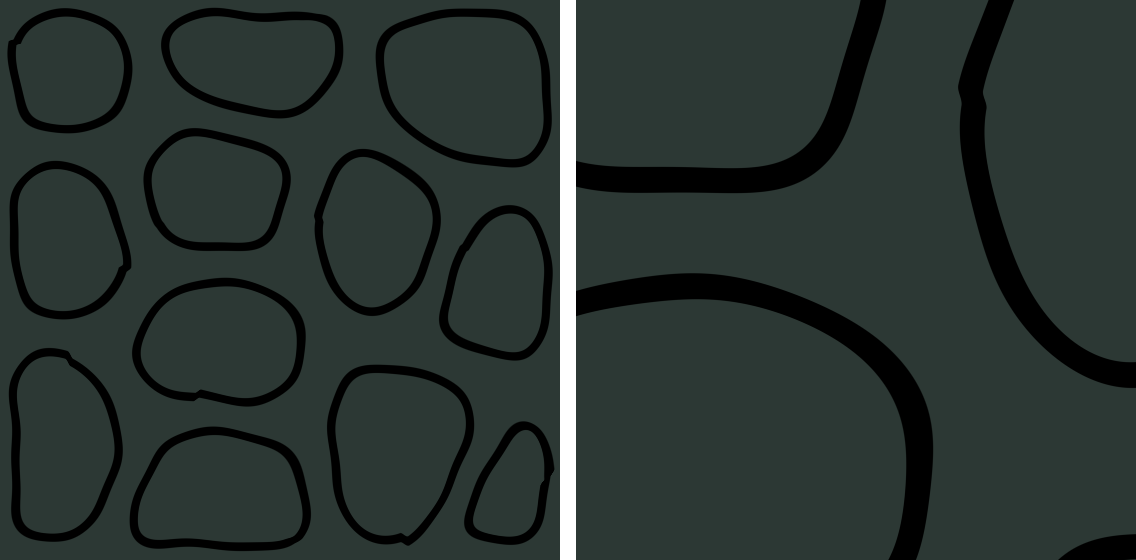
Left, the full canvas; right, a detail of the centre.
Write a Shadertoy shader that draws this pattern.

```glsl
// Hand-inked outlines of rounded paving stones on dark slate green.

const float TAU = 6.2831853;
const int COLUMNS = 4;
const vec3 SLATE = vec3(0.172, 0.219, 0.203);
const vec3 INK = vec3(0.0);

// Per column: stone count, centre x, lowest and highest stone centre
const ivec4 STONE_COUNT = ivec4(3, 4, 2, 3);
const vec4 COLUMN_X = vec4(0.11, 0.39, 0.70, 0.92);
const vec4 LOWEST = vec4(0.25, 0.11, 0.22, 0.13);
const vec4 HIGHEST = vec4(0.87, 0.91, 0.59, 0.85);

vec2 hash2(vec2 cell) {
    vec2 h = vec2(dot(cell, vec2(127.1, 311.7)), dot(cell, vec2(269.5, 183.3)));
    return fract(sin(h) * 4375.85);
}

// Centre of one stone: even spacing in its column, a lean and some jitter
vec2 stoneCentre(int column, int row, float jitter) {
    float along = float(row) / float(STONE_COUNT[column] - 1);
    vec2 centre = vec2(COLUMN_X[column], mix(LOWEST[column], HIGHEST[column], along));
    centre.x += 0.06 * along * along * sin(float(column) * 1.6);
    return centre + jitter * (hash2(vec2(column, row)) - 0.5);
}

// Layered sines make the lines waver like a hand-held pen
vec2 waver(vec2 p, float amount) {
    vec2 slow = sin(p.yx * vec2(21.0, 25.0) + vec2(0.7, 2.1));
    vec2 fast = sin(p.yx * vec2(53.0, 47.0) + p * 17.0 + vec2(4.0, 1.3));
    return p + amount * (slow + 0.4 * fast);
}

// Adds one straight side to a smooth minimum: xy = gradient sum, z = weight sum
vec3 addSide(vec3 sides, float dist, vec2 normal, float sharpness) {
    float weight = exp(-sharpness * dist);
    return sides + vec3(normal * weight, weight);
}

// Small step where the pen stroke starts and ends
float strokeSeam(vec2 fromCentre, vec2 seed, float size) {
    float turn = fract(atan(fromCentre.y, fromCentre.x) / TAU + seed.x);
    float fade = exp(-14.0 * turn) * smoothstep(0.0, 0.015, turn);
    return size * (seed.y - 0.4) * fade;
}

// Signed distance to the rounded outline of the stone around p
float stoneOutline(vec2 p, float inset, float sharpness, float jitter) {
    vec2 own = vec2(0.0), ownId = vec2(0.0);
    float nearest = 1e5;
    for (int c = 0; c < COLUMNS; c++) {
        for (int r = 0; r < STONE_COUNT[c]; r++) {
            vec2 centre = stoneCentre(c, r, jitter);
            float dist = distance(p, centre);
            if (dist < nearest) {
                nearest = dist;
                own = centre;
                ownId = vec2(c, r);
            }
        }
    }

    // Sides shared with the other stones
    vec3 sides = vec3(0.0);
    for (int c = 0; c < COLUMNS; c++) {
        for (int r = 0; r < STONE_COUNT[c]; r++) {
            if (ownId == vec2(c, r)) continue;
            vec2 other = stoneCentre(c, r, jitter);
            vec2 normal = normalize(own - other);
            float dist = dot(p - 0.5 * (own + other), normal);
            sides = addSide(sides, dist, normal, sharpness);
        }
    }

    // Sides along the canvas border
    sides = addSide(sides, p.x, vec2(1, 0), sharpness);
    sides = addSide(sides, p.y, vec2(0, 1), sharpness);
    sides = addSide(sides, 1.0 - p.x, vec2(-1, 0), sharpness);
    sides = addSide(sides, 1.0 - p.y, vec2(0, -1), sharpness);

    // Dividing by the slope keeps the stroke width even round the corners
    float depth = -log(sides.z) / sharpness;
    float slope = max(length(sides.xy) / sides.z, 0.3);
    float seam = strokeSeam(p - own, hash2(ownId + 9.0), 0.022);
    return (depth - inset) / slope + seam;
}

void mainImage(out vec4 fragColor, in vec2 fragCoord) {
    float size = min(iResolution.x, iResolution.y);
    vec2 p = (fragCoord - 0.5 * iResolution.xy) / size + 0.5;
    float pixel = 1.0 / size;

    float outline = stoneOutline(waver(p, 0.0045), 0.024, 28.0, 0.07);
    float stroke = abs(outline) - 0.0075;
    float ink = 1.0 - smoothstep(-0.7 * pixel, 0.7 * pixel, stroke);

    fragColor = vec4(mix(SLATE, INK, ink), 1.0);
}
```
